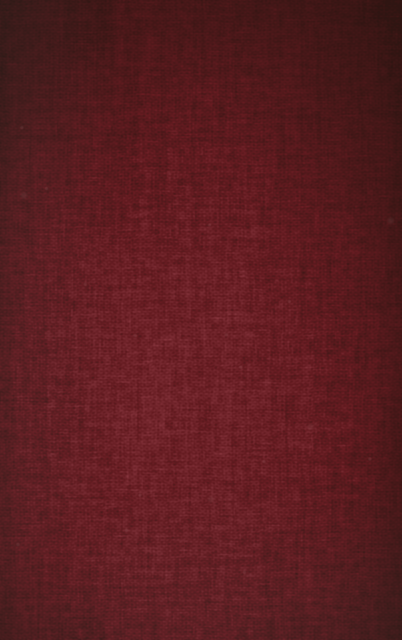
Reproduce this texture procedurally as a WebGL 2 fragment shader.

```glsl
#version 300 es
precision highp float;
// Worn red book cloth: a fine plain weave with uneven threads and slubs.
// Layered sines make the weave, stretched noise the threads, cellular noise
// the slubs and specks; a broad soft light darkens the top and the sides.
uniform vec2 u_resolution;
out vec4 outColor;

const float PI = 3.14159265;
const vec3 SHADOW = vec3(0.205, 0.083, 0.074);
const vec3 CRIMSON = vec3(0.395, 0.106, 0.127);
const vec3 ROSE = vec3(0.54, 0.215, 0.25);
const vec3 LINT = vec3(0.58, 0.36, 0.37);

vec2 hash2(vec2 p) {
  vec3 q = fract(p.xyx * vec3(0.1031, 0.1030, 0.0973));
  q += dot(q, q.yzx + 33.33);
  return fract((q.xx + q.yz) * q.zy);
}

// Smooth value noise in -1..1.
float noise(vec2 p) {
  vec2 i = floor(p), f = fract(p);
  f = f * f * (3.0 - 2.0 * f);
  float low = mix(hash2(i).x, hash2(i + vec2(1, 0)).x, f.x);
  float high = mix(hash2(i + vec2(0, 1)).x, hash2(i + vec2(1, 1)).x, f.x);
  return 2.0 * mix(low, high, f.y) - 1.0;
}

// Soft spots around scattered cell points; only a share of cells holds one.
float spots(vec2 p, float radius, float share) {
  vec2 cell = floor(p);
  float cover = 0.0;
  for (int y = -1; y <= 1; y++) {
    for (int x = -1; x <= 1; x++) {
      vec2 id = cell + vec2(x, y);
      float present = step(hash2(id + 71.0).x, share);
      float d = length(p - id - hash2(id));
      cover = max(cover, present * (1.0 - smoothstep(0.2 * radius, radius, d)));
    }
  }
  return cover;
}

// Rows and columns of threads with staggered crossings, slightly wavering.
float weave(vec2 p, vec2 threads) {
  p += 0.0010 * vec2(sin(p.y * 23.0) + sin(p.y * 61.0 + p.x * 9.0),
                     sin(p.x * 19.0) + sin(p.x * 53.0 + p.y * 7.0));
  vec2 phase = p * threads * PI;
  phase.x += 1.2 * noise(p * vec2(10.0, 120.0));
  phase.y += 0.7 * noise(p * vec2(120.0, 10.0) + 60.0);
  float crossing = sin(phase.x) * sin(phase.y);
  return 0.65 * crossing + 0.3 * sin(1.5 * phase.y) + 0.2 * sin(1.6 * phase.x);
}

// Short broken threads: weft dashes lie flat, warp dashes stand upright.
float threadGrain(vec2 p) {
  return noise(p * vec2(95.0, 320.0)) + 0.9 * noise(p * vec2(320.0, 80.0) + 23.0);
}

// Uneven dye along threads: long narrow streaks running both ways.
float streaks(vec2 p) {
  float warp = noise(p * vec2(250.0, 9.0)) + 0.5 * noise(p * vec2(110.0, 3.0) + 40.0);
  float weft = noise(p * vec2(13.0, 270.0) + 17.0) + 0.4 * noise(p * vec2(5.0, 120.0) + 90.0);
  return 0.55 * warp + 0.5 * weft;
}

// Soft-edged box given by its centre and half size.
float patchMask(vec2 p, vec2 centre, vec2 halfSize, float blur) {
  vec2 d = abs(p - centre) - halfSize;
  return 1.0 - smoothstep(-blur, blur, max(d.x, d.y));
}

// Wide elliptical pool of light, with slightly darker outer edges.
float lightLevel(vec2 uv) {
  vec2 d = uv - vec2(0.45, 0.38);
  float pool = exp(-dot(d * d, vec2(1.3, 1.4)));
  float sides = smoothstep(-0.05, 0.06, uv.x) * smoothstep(-0.02, 0.08, 1.0 - uv.x);
  return pool * mix(0.88, 1.0, sides);
}

// Dye ramp from shadow through crimson to worn rose.
vec3 clothColor(float level) {
  vec3 color = mix(SHADOW, CRIMSON, clamp(level * 2.0, -0.1, 1.0));
  return mix(color, ROSE, clamp(level * 2.0 - 1.0, 0.0, 1.2));
}

void main() {
  vec2 uv = gl_FragCoord.xy / u_resolution;
  vec2 p = gl_FragCoord.xy / u_resolution.y;

  // Light and gentle cloudiness.
  float level = 1.06 * lightLevel(uv) - 0.44;
  level += 0.02 * noise(p * 6.0);

  // Threads show most clearly where the light is strong.
  float relief = mix(0.42, 1.0, smoothstep(0.05, 0.55, level));
  float fabric = 0.105 * weave(p, vec2(236.0, 292.0));
  fabric += 0.095 * threadGrain(p) + 0.095 * streaks(p);
  level += relief * fabric;

  // Raised slubs catch light along the weft and the warp.
  float slubs = spots(p * vec2(42.0, 250.0), 0.6, 0.09);
  slubs += 0.6 * spots(p * vec2(250.0, 50.0) + 30.0, 0.6, 0.06);
  level += 0.10 * relief * slubs;

  // Stains at top and bottom, and a short crease at the left.
  level -= 0.07 * patchMask(uv, vec2(0.22, 0.96), vec2(0.06, 0.065), 0.012);
  level -= 0.06 * patchMask(uv, vec2(0.20, 0.015), vec2(0.065, 0.035), 0.018);
  float creaseY = 0.374 - 0.012 * uv.x + 0.001 * sin(uv.x * 50.0);
  level -= 0.12 * patchMask(uv, vec2(0.06, creaseY), vec2(0.13, 0.001), 0.002);

  // Faded dye toward the left and lower edges, then a little pale lint.
  vec3 color = clothColor(level);
  float fade = max(1.0 - smoothstep(0.0, 0.35, uv.x), 1.0 - smoothstep(0.0, 0.3, uv.y));
  color += fade * vec3(0.0, 0.022, 0.022);
  color = mix(color, LINT, 0.22 * spots(p * 70.0, 0.28, 0.003));
  color = mix(color, LINT, 0.18 * spots(p * 12.0 + 8.0, 0.09, 0.03));
  outColor = vec4(color, 1.0);
}
```
